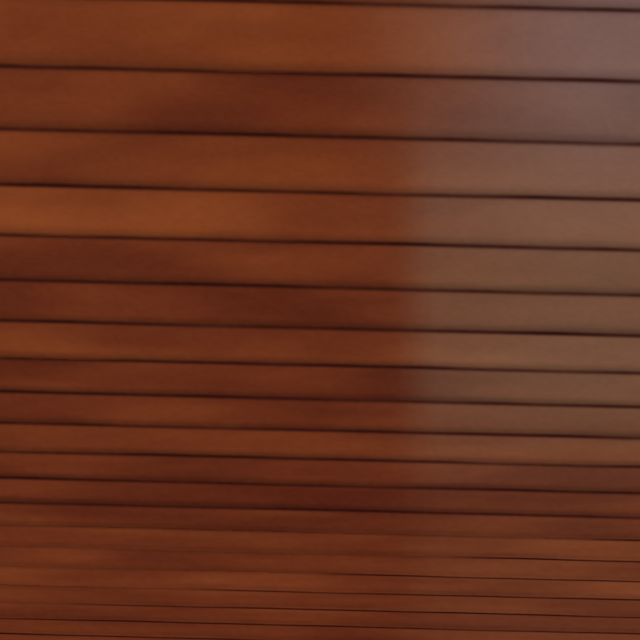
Reproduce this texture procedurally as a WebGL 2 fragment shader.

```glsl
#version 300 es
precision highp float;
// Reddish-brown wooden boards in perspective, with dark seams and a pale sheen at the right.
uniform vec2 u_resolution;
out vec4 fragColor;

const vec3 WOOD_DARK = vec3(0.325, 0.132, 0.078);
const vec3 WOOD_LIGHT = vec3(0.525, 0.265, 0.132);
const vec3 SEAM = vec3(0.150, 0.052, 0.042);
const vec3 SHEEN_TOP = vec3(0.455, 0.350, 0.330);
const vec3 SHEEN_MID = vec3(0.465, 0.340, 0.265);
const float TILT = 0.0245;

// Perspective: depth = HORIZON - SPREAD / (board + OFFSET)
const float HORIZON = 1.7885;
const float SPREAD = 27.305;
const float OFFSET = 15.2;

// Lightness of each board, from the top down
const float TONES[20] = float[20](
  0.70, 0.40, 0.64, 0.70, 0.38, 0.29, 0.52, 0.27, 0.29, 0.50,
  0.22, 0.24, 0.32, 0.38, 0.36, 0.43, 0.40, 0.36, 0.40, 0.36);

float hash(vec2 p) {
  p = fract(p * vec2(0.1031, 0.1137));
  p += dot(p, p.yx + 33.33);
  return fract((p.x + p.y) * p.x * 7.31);
}

// Smooth cellular noise: soft-weighted average of the values of nearby cells
float cellular(vec2 p) {
  vec2 cell = floor(p);
  float sum = 0.0, total = 0.0;
  for (int j = -1; j <= 1; j++) {
    for (int i = -1; i <= 1; i++) {
      vec2 id = cell + vec2(i, j);
      vec2 point = id + 0.2 + 0.6 * vec2(hash(id), hash(id + 57.0));
      vec2 away = p - point;
      float weight = exp(-4.0 * dot(away, away));
      sum += weight * hash(id + 131.0);
      total += weight;
    }
  }
  return sum / total - 0.5;
}

// Layered sines for slow waviness, roughly -1 to 1
float waves(float x, float seed) {
  return 0.5 * sin(x * 7.0 + seed * 2.4) + 0.3 * sin(x * 17.0 + seed * 4.1)
       + 0.2 * sin(x * 41.0 + seed * 1.7);
}

float gaussian(float x, float width) {
  return exp(-x * x / (width * width));
}

float boardAt(float depth) {
  return SPREAD / (HORIZON - depth) - OFFSET;
}

// Lightness from the board, its butt joint, blotches and streaks
float woodTone(float x, float board) {
  float id = floor(board);
  float tone = TONES[int(clamp(id, 0.0, 19.0))];
  float joint = 0.15 + 0.7 * hash(vec2(id + 3.0, 11.0));
  float change = hash(vec2(id + 9.0, 29.0)) - 0.5;
  tone += 0.12 * change * (smoothstep(-0.012, 0.012, x - joint) - 0.5);
  tone += 0.46 * cellular(vec2(x * 5.0 + id * 7.3, board * 1.2 + 20.0));
  tone += 0.16 * cellular(vec2(x * 9.0 + id * 3.1, board * 3.5 + 40.0));
  tone += 0.08 * cellular(vec2(x * 22.0 + board * 3.0, board * 3.0 + 70.0));
  return tone - 0.10 * gaussian(x - 0.57, 0.14);
}

// Strength of the pale reflection, with a firmer left edge halfway down
float sheenAmount(float x, float depth) {
  float band = smoothstep(0.10, 0.35, depth);
  float firm = smoothstep(0.60, 0.69, x);
  float soft = smoothstep(0.48, 0.95, x);
  float amount = mix(0.92 * soft, 0.50 * firm + 0.30 * soft, band);
  return amount * (1.0 - 0.78 * smoothstep(0.58, 0.82, depth));
}

// Dark gap; the lowest ones are faint at the left and sharpen toward the right
float seamAmount(float x, float offset, float index, float pixel) {
  float far = smoothstep(12.0, 13.5, index);
  float start = max(0.92 - 0.2 * (index - 13.0), -0.1);
  float crisp = mix(1.0, smoothstep(start - 0.04, start + 0.08, x), far);
  float width = mix(0.0040, 0.0027, clamp(index / 13.0, 0.0, 1.0));
  width = max(mix(width, 0.0014, far * crisp), 0.6 * pixel);
  float wear = 0.76 + 0.24 * waves(x, index);
  return gaussian(offset, width) * wear * mix(0.22, 0.90, crisp);
}

void main() {
  vec2 uv = gl_FragCoord.xy / u_resolution;
  float pixel = 1.0 / u_resolution.y;
  float depth = 1.0 - uv.y;

  // Slanted, slightly wavy boards
  float board = boardAt(depth - TILT * uv.x);
  float seamIndex = floor(board + 0.5);
  float thickness = SPREAD / ((board + OFFSET) * (board + OFFSET));
  float offset = (board - seamIndex) * thickness + 0.0007 * waves(uv.x, seamIndex);
  float wavyBoard = seamIndex + offset / thickness;

  // Wood and reflected light
  float tone = woodTone(uv.x, wavyBoard);
  vec3 color = mix(WOOD_DARK, WOOD_LIGHT, clamp(tone, 0.0, 1.0));
  vec3 sheen = mix(SHEEN_TOP, SHEEN_MID, smoothstep(0.08, 0.48, depth));
  sheen *= 0.91 + 0.18 * tone;
  color = mix(color, sheen, sheenAmount(uv.x, depth));

  // Shade above each gap, seams and fine grain
  float shadow = gaussian(offset + 0.005, 0.10 * thickness);
  color *= 1.0 - 0.15 * shadow * (1.0 - 0.6 * smoothstep(11.0, 15.0, board));
  color = mix(color, SEAM, seamAmount(uv.x, offset, seamIndex, pixel));
  color += 0.012 * cellular(vec2(uv.x * 120.0 + uv.y * 50.0, uv.y * 190.0));
  fragColor = vec4(color, 1.0);
}
```
